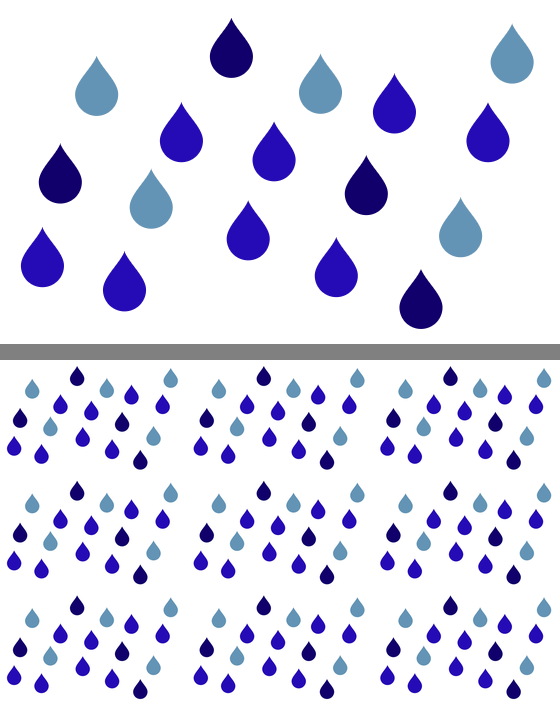
Top, the tile; bottom, the same tile 3 across and 3 down.
Reproduce this pattern procedurally as a WebGL 1 fragment shader.

```glsl
precision highp float;
// Flat raindrops in three blues, scattered on a white ground.
// A jittered lattice spreads the drops evenly; offsets wrap around the
// canvas so it tiles. Each drop is a half disc under a cubic, pointed cap.
uniform vec2 u_resolution;

const float DROPS = 17.0;
const float RADIUS = 0.0626;    // of the canvas height
const float TIP = 1.78;         // tip above the disc centre, in radii
const vec2 JITTER = vec2(0.035, 0.025);
const vec2 GAP = vec2(0.02, 0.015);

const vec3 PAPER = vec3(1.0);
const vec3 BLUE = vec3(0.145, 0.045, 0.71);
const vec3 NAVY = vec3(0.065, 0.0, 0.42);
const vec3 STEEL = vec3(0.39, 0.58, 0.71);

vec2 hash2(float n) {
  return fract(sin(vec2(n * 12.99 + 1.7, n * 78.23 + 4.1)) * 4375.85);
}

// Approximate signed distance to a drop with unit radius, tip upwards.
float dropDistance(vec2 p) {
  float disc = length(p) - 1.0;
  float t = clamp(p.y / TIP, 0.0, 1.0);
  float halfWidth = 1.0 - 2.25 * t * t + 1.25 * t * t * t;
  float slope = (3.75 * t * t - 4.5 * t) / TIP;
  float cap = (abs(p.x) - halfWidth) / sqrt(1.0 + slope * slope);
  return p.y < 0.0 ? disc : max(cap, p.y - TIP);
}

// Centre of the bounding box of drop i on a canvas of the given size.
vec2 dropCentre(float i, vec2 canvas) {
  vec2 margin = RADIUS * vec2(1.0, 0.5 * (1.0 + TIP)) + JITTER + GAP;
  vec2 lattice = vec2(i, mod(5.0 * i + 3.0, DROPS)) / (DROPS - 1.0);
  vec2 jitter = JITTER * (2.0 * hash2(i) - 1.0);
  return mix(margin, canvas - margin, lattice) + jitter;
}

// Eight blue, four navy and five steel drops, in shuffled order.
vec3 dropColour(float i) {
  float rank = mod(7.0 * i + 2.0, DROPS);
  return rank < 7.5 ? BLUE : (rank < 11.5 ? NAVY : STEEL);
}

// Shortest offset on the wrapped canvas.
vec2 wrapOffset(vec2 d, vec2 canvas) {
  return d - canvas * floor(d / canvas + 0.5);
}

void main() {
  vec2 canvas = vec2(u_resolution.x / u_resolution.y, 1.0);
  vec2 p = gl_FragCoord.xy / u_resolution.y;
  float pixel = 1.0 / u_resolution.y;
  vec3 colour = PAPER;

  for (int k = 0; k < 17; k++) {
    float i = float(k);
    vec2 offset = wrapOffset(p - dropCentre(i, canvas), canvas);
    vec2 local = offset / RADIUS + vec2(0.0, 0.5 * (TIP - 1.0));
    float d = dropDistance(local) * RADIUS;
    float cover = clamp(0.5 - d / pixel, 0.0, 1.0);
    colour = mix(colour, dropColour(i), cover);
  }
  gl_FragColor = vec4(colour, 1.0);
}
```
